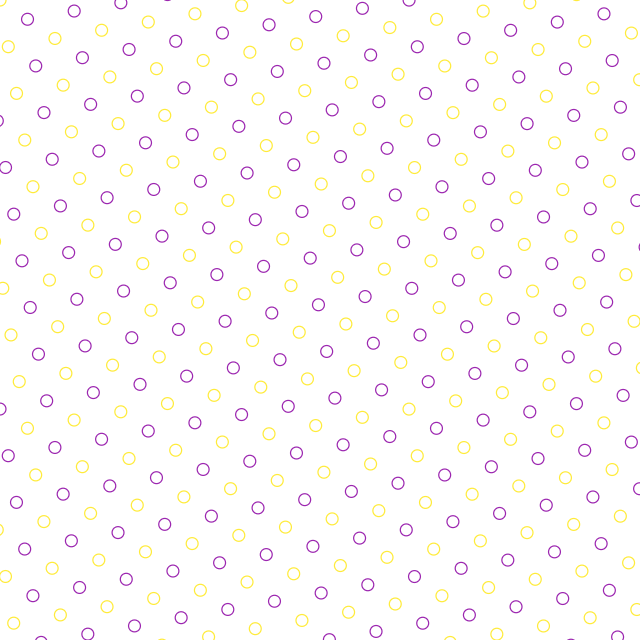
A Shadertoy shader for this pattern:

```glsl
// Thin purple and yellow rings on white, set on a square lattice tilted by ten degrees.
// Purple rings sit on the lattice points and yellow rings at the cell centres;
// each ring is the antialiased difference of two discs.

#define CELL 0.07404              // lattice spacing, in canvas heights
#define TILT 10.0                 // degrees, counterclockwise
#define ANCHOR vec2(0.0430, 0.9699) // centre of one purple ring
#define RING_RADIUS 0.125         // in cells, to the middle of the line
#define LINE_WIDTH 0.026          // in cells
#define PAPER vec3(1.0)
#define PURPLE vec3(0.612, 0.153, 0.690)
#define YELLOW vec3(1.0, 0.922, 0.231)

// Fraction of a pixel covered by a disc edge at signed distance d
float coverage(float d, float pixel) {
    return clamp(0.5 - d / pixel, 0.0, 1.0);
}

// Ring around the nearest integer point of p
float latticeRing(vec2 p, float pixel) {
    float r = length(fract(p + 0.5) - 0.5) - RING_RADIUS;
    float halfLine = 0.5 * LINE_WIDTH;
    return coverage(r - halfLine, pixel) - coverage(r + halfLine, pixel);
}

void mainImage(out vec4 fragColor, in vec2 fragCoord) {
    // Canvas position turned into lattice cells
    float angle = radians(TILT);
    vec2 along = vec2(cos(angle), sin(angle));
    vec2 offset = fragCoord / iResolution.y - ANCHOR;
    vec2 cell = vec2(dot(offset, along), dot(offset, vec2(-along.y, along.x))) / CELL;
    float pixel = 1.0 / (iResolution.y * CELL);

    // Two interleaved sets of rings
    vec3 color = PAPER;
    color = mix(color, PURPLE, latticeRing(cell, pixel));
    color = mix(color, YELLOW, latticeRing(cell - 0.5, pixel));
    fragColor = vec4(color, 1.0);
}
```
